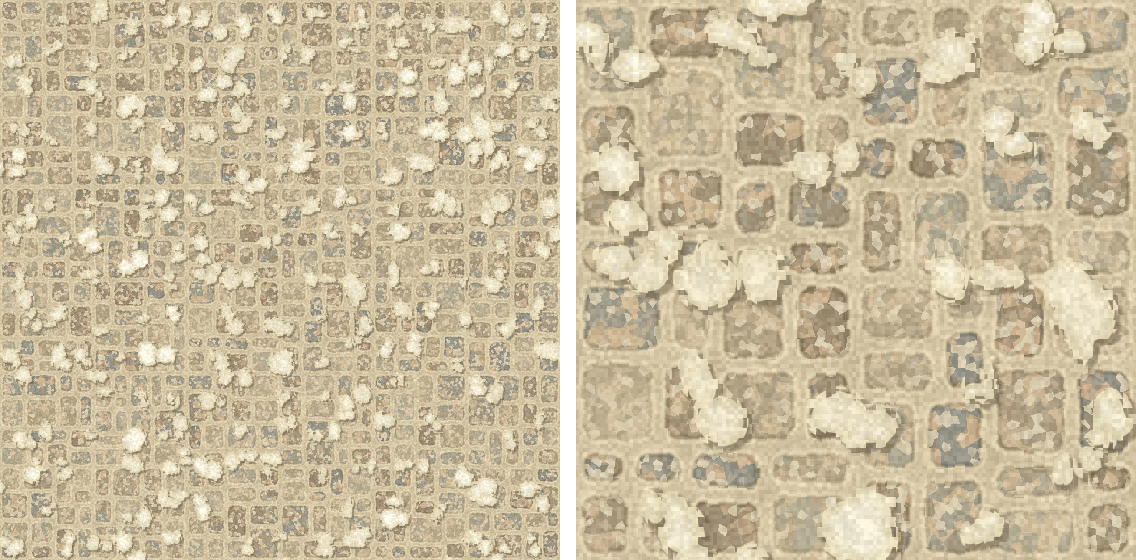
Left, the full canvas; right, a detail of the centre.
Reproduce this texture procedurally as a WebGL 1 fragment shader.

```glsl
precision highp float;
// Weathered sandstone mosaic: small rounded stones sunk in grainy sand, with
// pale ragged chips lying on top. Stones come from recursive rectangle splits,
// chips from scattered ellipse clusters, mottling from layered cellular noise.

uniform vec2 u_resolution;

const vec3 SAND        = vec3(0.820, 0.765, 0.630);
const vec3 STONE_BROWN = vec3(0.590, 0.525, 0.425);
const vec3 STONE_BLUE  = vec3(0.550, 0.555, 0.520);
const vec3 STONE_TAN   = vec3(0.800, 0.690, 0.550);
const vec3 STONE_PALE  = vec3(0.850, 0.805, 0.700);
const vec3 CHIP_CREAM  = vec3(0.890, 0.845, 0.710);
const vec3 CHIP_WHITE  = vec3(0.975, 0.955, 0.885);
const vec3 SHADOW      = vec3(0.470, 0.425, 0.330);

const float BLOCKS      = 6.0;    // coarse blocks across, each split into 16 stones
const float HALF_GAP    = 0.0055; // half the sand joint between stones
const float CORNER      = 0.006;  // stone corner radius
const float CHIP_GRID   = 15.0;   // chip sites across
const float CHIP_SHARE  = 0.86;   // part of the sites that hold a chip
const float JAG_GRID    = 170.0;  // steps across that make edges ragged
const float JAG_AMOUNT  = 0.006;
const float GRAIN_GRID  = 400.0;
const float GRAIN       = 0.10;
const vec2  SHADOW_STEP = vec2(0.0030, -0.0032);

float hash(vec2 p) {
  vec3 q = fract(p.xyx * 0.1031);
  q += dot(q, q.yzx + 33.33);
  return fract((q.x + q.y) * q.z);
}

vec2 hash2(vec2 p) {
  return vec2(hash(p), hash(p + 57.3));
}

// Cellular noise: x is the distance to the nearest point, y its random value.
vec2 cellular(vec2 p) {
  vec2 cell = floor(p);
  vec2 nearest = vec2(9.0, 0.0);
  for (int j = -1; j <= 1; j++) {
    for (int i = -1; i <= 1; i++) {
      vec2 c = cell + vec2(float(i), float(j));
      float d = length(c + hash2(c) - p);
      if (d < nearest.x) nearest = vec2(d, hash(c + 19.7));
    }
  }
  return nearest;
}

vec2 ragged(vec2 p, float amount) {
  return p + (hash2(floor(p * JAG_GRID)) - 0.5) * amount;
}

// Rounded rectangles: x is the signed distance, y a random value per stone.
vec2 stones(vec2 p) {
  vec2 f = fract(p * BLOCKS);
  vec2 seed = floor(p * BLOCKS) + 0.5;
  vec2 lo = vec2(0.0), hi = vec2(1.0);
  for (int level = 0; level < 4; level++) {
    vec2 size = hi - lo;
    bool tall = size.y * mix(0.7, 1.3, hash(seed)) > size.x;
    vec2 axis = tall ? vec2(0.0, 1.0) : vec2(1.0, 0.0);
    vec2 cut = mix(lo, hi, mix(0.35, 0.65, hash(seed + 3.7)));
    float side = step(dot(cut, axis), dot(f, axis));
    lo = mix(lo, cut, axis * side);
    hi = mix(hi, cut, axis * (1.0 - side));
    seed = seed * 1.3 + vec2(2.0, 1.0) + side * vec2(7.1, 3.7);
  }
  vec2 halfSize = 0.5 * (hi - lo) / BLOCKS - HALF_GAP;
  vec2 q = abs(f - 0.5 * (lo + hi)) / BLOCKS - halfSize + CORNER;
  float d = length(max(q, 0.0)) + min(max(q.x, q.y), 0.0) - CORNER;
  return vec2(d, hash(seed + 8.3));
}

// Clusters of three ellipses: x is the signed distance, y a value per chip.
vec2 chips(vec2 p) {
  vec2 best = vec2(1.0, 0.0);
  for (int j = -1; j <= 1; j++) {
    for (int i = -1; i <= 1; i++) {
      vec2 c = floor(p * CHIP_GRID) + vec2(float(i), float(j));
      if (hash(c + 0.5) > CHIP_SHARE) continue;
      vec2 center = (c + 0.2 + 0.6 * hash2(c)) / CHIP_GRID;
      float size = mix(0.009, 0.021, hash(c + 5.0));
      for (int k = 0; k < 3; k++) {
        vec2 s = c + float(k) * 3.1;
        vec2 offset = (hash2(s + 11.0) - 0.5) * 2.1 * size;
        vec2 radii = size * mix(vec2(0.42), vec2(1.0), hash2(s + 21.0));
        float d = (length((p - center - offset) / radii) - 1.0) * min(radii.x, radii.y);
        if (d < best.x) best = vec2(d, hash(c + 31.0));
      }
    }
  }
  return best;
}

void main() {
  vec2 p = gl_FragCoord.xy / u_resolution.y;
  float soft = 0.8 / u_resolution.y;
  vec2 patches = cellular(p * 95.0);
  vec2 flecks = cellular(p * 210.0);
  float mottle = 0.6 * patches.y + 0.4 * flecks.y;

  // Sand bed
  vec3 color = SAND + 0.07 * (mottle - 0.5);

  // Sunken stones, some almost buried, with a dark rim and a light lip
  vec2 stone = stones(ragged(p, 0.0022));
  vec3 mineral = mix(STONE_BROWN, STONE_BLUE, smoothstep(0.45, 0.75, fract(stone.y * 7.0 + 0.35 * patches.y)));
  mineral = mix(mineral, STONE_TAN, smoothstep(0.45, 0.7, mottle));
  mineral = mix(mineral, STONE_PALE, smoothstep(0.68, 0.85, flecks.y));
  float inside = 1.0 - smoothstep(-soft, soft + 0.001, stone.x);
  color = mix(color, mineral, inside * mix(0.30, 0.95, stone.y));
  float rim = 1.0 - smoothstep(0.0005, 0.0022, abs(stone.x));
  float lip = 1.0 - smoothstep(0.0005, 0.0020, abs(stone.x - 0.0026));
  color += 0.05 * lip - 0.09 * rim * mix(0.4, 1.0, stone.y);

  // Raised chips with a thin shadow to the lower right
  vec2 chip = chips(ragged(p, JAG_AMOUNT));
  float shade = chips(ragged(p - SHADOW_STEP, JAG_AMOUNT)).x;
  color = mix(color, SHADOW, 0.62 * (1.0 - smoothstep(-0.001, 0.0018, shade)));
  float depth = smoothstep(0.0005, 0.009, -chip.x);
  vec3 chipColor = mix(CHIP_CREAM, CHIP_WHITE, depth * mix(0.45, 1.1, chip.y));
  chipColor += 0.07 * (mottle - 0.5);
  color = mix(color, chipColor, 1.0 - smoothstep(-soft, soft, chip.x));

  // Fine grain
  color += GRAIN * (hash(floor(p * GRAIN_GRID) + 0.5) - 0.5);
  gl_FragColor = vec4(clamp(color, 0.0, 1.0), 1.0);
}
```
